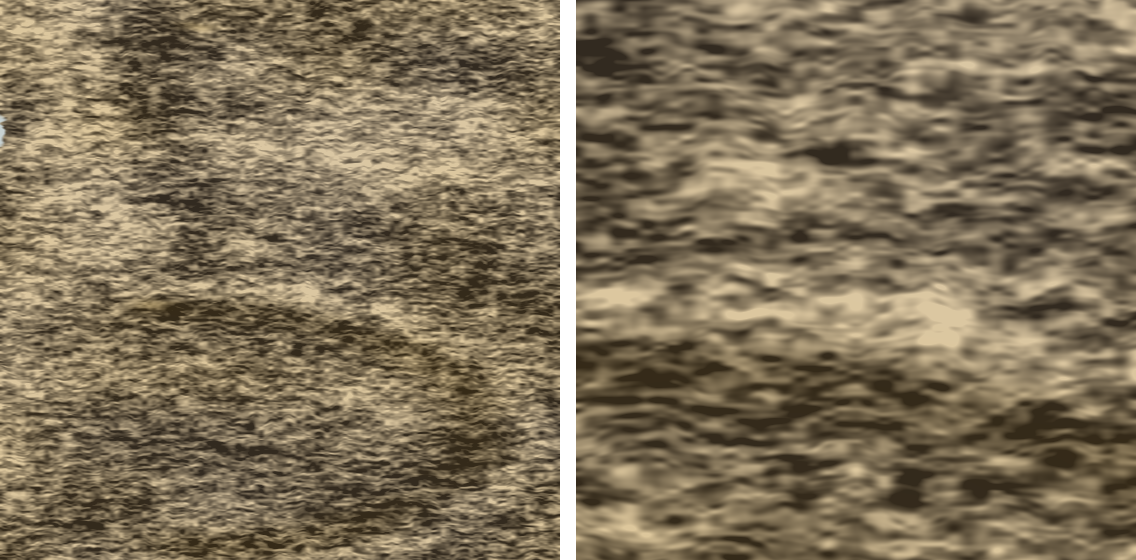
Left: the whole. Right: its middle third, enlarged.
Reproduce this texture procedurally as a Shadertoy shader.

```glsl
float hash(vec2 p) {
    vec3 q = fract(p.xyx * vec3(0.1031, 0.1030, 0.0973));
    q += dot(q, q.yzx + 33.33);
    return fract((q.x + q.y) * q.z);
}

// Value noise centred on zero
float noise(vec2 p) {
    vec2 cell = floor(p), f = fract(p);
    f = f * f * (3.0 - 2.0 * f);
    float low = mix(hash(cell), hash(cell + vec2(1, 0)), f.x);
    float high = mix(hash(cell + vec2(0, 1)), hash(cell + vec2(1, 1)), f.x);
    return mix(low, high, f.y) - 0.5;
}

// Soft elliptical patch, sheared along the grain
float patchAt(vec2 p, vec2 centre, vec2 radius, float slope) {
    vec2 q = p - centre;
    q.y -= slope * q.x;
    q /= radius;
    return exp(-dot(q, q));
}

float bell(float x, float width) {
    return exp(-x * x / (width * width));
}

// Short horizontal fibres at several thicknesses
float fibres(vec2 p) {
    p.y += 0.006 * noise(p * vec2(24.0, 30.0)) + 0.003 * noise(p * vec2(70.0, 90.0));
    float coarse = noise(p * vec2(34.0, 125.0) + 7.0);
    float medium = noise(p * vec2(58.0, 215.0) + 31.0);
    float fine = noise(p * vec2(120.0, 330.0) + 83.0);
    return 0.48 * coarse + 0.72 * medium + 0.5 * fine;
}

void mainImage(out vec4 fragColor, in vec2 fragCoord) {
    vec2 uv = fragCoord / iResolution.xy;

    // Ragged sideways displacement of the broad stains
    vec2 p = uv;
    p.x += 0.10 * noise(uv * vec2(7.0, 65.0)) + 0.07 * noise(uv * vec2(12.0, 150.0) + 19.0);
    p.y += 0.03 * noise(uv * vec2(6.0, 9.0) + 5.0) + 0.012 * noise(uv * vec2(30.0, 60.0));

    float tone = 0.53 + 0.30 * noise(p * vec2(4.0, 15.0) + 3.0);
    tone += 0.24 * noise(p * vec2(11.0, 42.0) + 47.0);

    // Pale sapwood and dark stains in the upper half
    tone += 0.27 * patchAt(p, vec2(0.13, 0.80), vec2(0.16, 0.32), 0.0);
    tone -= 0.46 * patchAt(p, vec2(0.03, 0.82), vec2(0.055, 0.10), 0.0);
    float bandX = 0.28 + 0.06 * smoothstep(0.80, 0.62, p.y);
    tone -= 0.42 * bell(p.x - bandX, 0.072) * smoothstep(0.43, 0.58, p.y);
    tone -= 0.26 * patchAt(p, vec2(0.83, 0.89), vec2(0.38, 0.045), -0.13);
    tone -= 0.16 * patchAt(p, vec2(0.52, 0.98), vec2(0.20, 0.04), 0.0);
    tone -= 0.18 * patchAt(p, vec2(0.50, 0.79), vec2(0.12, 0.035), -0.05);
    tone += 0.20 * patchAt(p, vec2(0.65, 0.71), vec2(0.35, 0.055), -0.13);
    tone += 0.20 * patchAt(p, vec2(0.88, 0.80), vec2(0.10, 0.05), -0.1);
    tone -= 0.32 * patchAt(p, vec2(0.85, 0.50), vec2(0.28, 0.055), -0.11);

    // Oval growth ring with a pale rim and a brown inner edge
    vec2 q = mix(uv, p, 0.4);
    float ring = length((q - vec2(0.35, 0.23)) / vec2(0.57, 0.235)) - 1.0;
    float ringFade = smoothstep(0.08, 0.35, uv.x);
    float innerEdge = bell(ring + 0.11, 0.13) * ringFade;
    tone += 0.23 * bell(ring - 0.06, 0.065) * ringFade;
    tone -= 0.17 * innerEdge + 0.09 * smoothstep(0.02, -0.1, ring);
    tone -= 0.20 * patchAt(p, vec2(0.34, 0.20), vec2(0.25, 0.07), -0.12);
    tone -= 0.14 * patchAt(p, vec2(0.10, 0.08), vec2(0.14, 0.07), 0.2);
    tone += 0.36 * patchAt(p, vec2(0.0, 0.20), vec2(0.10, 0.12), 0.3);
    tone += 0.20 * patchAt(p, vec2(0.36, 0.07), vec2(0.10, 0.04), 0.0);
    tone -= 0.20 * patchAt(p, vec2(0.88, 0.04), vec2(0.20, 0.06), 0.15);

    // Small cream flakes
    float flakes = patchAt(q, vec2(0.27, 0.45), vec2(0.035, 0.010), 0.0);
    flakes += patchAt(q, vec2(0.36, 0.95), vec2(0.028, 0.007), 0.0);
    tone += 0.35 * flakes;

    // Fibre contrast over the stains
    tone = clamp(tone, 0.14, 0.84) + fibres(uv) * (1.0 - 0.5 * min(flakes, 1.0));
    tone = clamp(tone, 0.0, 1.05);

    vec3 darkWood = vec3(0.20, 0.165, 0.115);
    vec3 paleWood = vec3(0.83, 0.75, 0.60);
    vec3 color = mix(darkWood, paleWood, tone);

    // Warm and cool drift of the wood
    float warmth = 0.6 * innerEdge + flakes + 0.9 * noise(uv * vec2(5.0, 9.0) + 61.0);
    color += vec3(0.012, 0.0, -0.035) * warmth;

    // Bluish white chip at the left edge
    float chip = patchAt(q, vec2(0.0, 0.765), vec2(0.016, 0.04), 0.0);
    color = mix(color, vec3(0.78, 0.82, 0.82), smoothstep(0.35, 0.75, chip));

    fragColor = vec4(clamp(color, 0.0, 1.0), 1.0);
}
```
